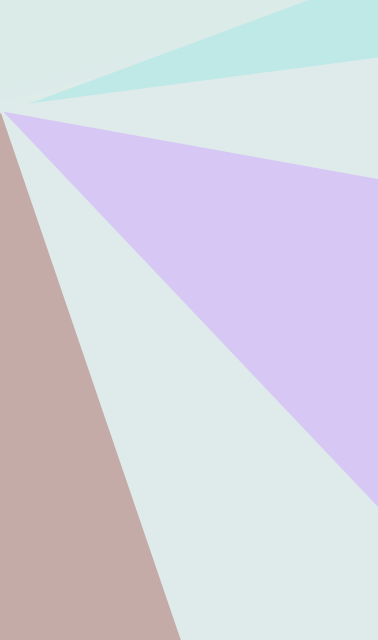
Give the GLSL for this background, as a Shadertoy shader.

```glsl
// Flat pastel rays fanning out from the upper left over a pale mint ground.
// Each ray is a convex wedge: the signed distance to two half planes that
// meet at an apex, filled with an edge one pixel soft.

// Signed distance (negative inside) to the wedge between two angles, in radians
float wedge(vec2 p, vec2 apex, float low, float high) {
    vec2 q = p - apex;
    float below = dot(q, vec2(sin(low), -cos(low)));
    float above = dot(q, vec2(-sin(high), cos(high)));
    return max(below, above);
}

// Coverage of a shape, with the edge smoothed across one pixel
float fill(float dist) {
    return clamp(0.5 - dist * iResolution.y, 0.0, 1.0);
}

void mainImage(out vec4 fragColor, in vec2 fragCoord) {
    // Canvas heights, origin at the lower left
    vec2 p = fragCoord / iResolution.y;

    // Pale ground, slightly greener above the upper ray
    float upper = smoothstep(-0.04, 0.06, p.y - 0.83 - 0.25 * p.x);
    vec3 color = mix(vec3(0.873, 0.920, 0.918), vec3(0.857, 0.920, 0.910), upper);

    // Aqua, lavender and clay rays
    float aqua = wedge(p, vec2(0.0469, 0.8385), 0.131, 0.355);
    float lavender = wedge(p, vec2(0.0052, 0.8255), -0.812, -0.178);
    float clay = wedge(p, vec2(0.0013, 0.8242), -2.0, -1.242);
    color = mix(color, vec3(0.745, 0.912, 0.906), fill(aqua));
    color = mix(color, vec3(0.839, 0.780, 0.955), fill(lavender));
    color = mix(color, vec3(0.773, 0.672, 0.655), fill(clay));

    fragColor = vec4(color, 1.0);
}
```
